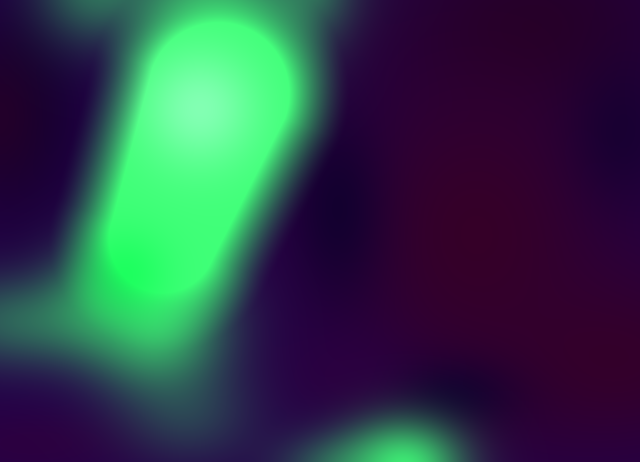
This background is drawn by a Shadertoy shader. Its source:

```glsl
// A glowing green egg-shaped blob over a dark violet and wine backdrop.
// The core is a tapered capsule with a soft rim; elliptical Gaussian glows
// extend it into arms, and similar glows tint the backdrop.

const vec3 VIOLET    = vec3(0.14, 0.00, 0.28);
const vec3 PLUM      = vec3(0.17, 0.00, 0.25);
const vec3 NAVY      = vec3(0.065, 0.00, 0.18);
const vec3 WINE      = vec3(0.21, 0.00, 0.15);
const vec3 DARK_WINE = vec3(0.14, 0.00, 0.16);
const vec3 GREEN     = vec3(0.25, 1.00, 0.47);
const vec3 VIVID     = vec3(0.10, 1.00, 0.36);
const vec3 MINT      = vec3(0.51, 1.00, 0.70);

// Elliptical Gaussian: 1 at the centre, fading over the given radii
float glow(vec2 p, vec2 centre, vec2 radii) {
    vec2 q = (p - centre) / radii;
    return exp(-dot(q, q));
}

// Distance to a capsule whose radius changes from ra to rb
float taperedCapsule(vec2 p, vec2 a, vec2 b, float ra, float rb) {
    vec2 pa = p - a, ba = b - a;
    float h = clamp(dot(pa, ba) / dot(ba, ba), 0.0, 1.0);
    return length(pa - ba * h) - mix(ra, rb, h);
}

// Full inside the shape, with a bright rim that fades to zero
float rimFalloff(float d, float width) {
    return pow(clamp(1.0 - d / width, 0.0, 1.0), 1.5);
}

// Adds two light amounts without exceeding one
float screenAdd(float a, float b) {
    return 1.0 - (1.0 - a) * (1.0 - b);
}

vec3 backdrop(vec2 p) {
    vec3 c = VIOLET;
    // Right side: wine clouds with navy hollows
    c = mix(c, DARK_WINE, glow(p, vec2(1.155, 0.946), vec2(0.325, 0.22)));
    c = mix(c, WINE, 0.95 * glow(p, vec2(1.03, 0.495), vec2(0.31, 0.36)));
    c = mix(c, WINE, 0.85 * glow(p, vec2(1.336, 0.224), vec2(0.32, 0.20)));
    c = mix(c, NAVY, 0.90 * glow(p, vec2(0.731, 0.549), vec2(0.10, 0.20)));
    c = mix(c, NAVY, 0.65 * glow(p, vec2(1.345, 0.711), vec2(0.11, 0.16)));
    c = mix(c, NAVY, 0.90 * glow(p, vec2(0.975, 0.143), vec2(0.144, 0.08)));
    c = mix(c, PLUM, 0.80 * glow(p, vec2(0.758, 0.188), vec2(0.126, 0.09)));
    // Left side: navy ring around a wine centre, plum corner below
    c = mix(c, NAVY, 0.90 * glow(p, vec2(0.04, 0.77), vec2(0.15, 0.25)));
    c = mix(c, DARK_WINE, 0.90 * glow(p, vec2(0.0, 0.747), vec2(0.10, 0.16)));
    c = mix(c, PLUM, glow(p, vec2(0.07, 0.04), vec2(0.22, 0.07)));
    return c;
}

float greenLight(vec2 p) {
    float core = taperedCapsule(p, vec2(0.473, 0.798), vec2(0.352, 0.482), 0.153, 0.116);
    float light = rimFalloff(core, 0.132);
    // Lower body, its tail and the arm to the left
    light = screenAdd(light, 0.70 * glow(p, vec2(0.343, 0.296), vec2(0.144)));
    light = screenAdd(light, 0.20 * glow(p, vec2(0.415, 0.097), vec2(0.145, 0.108)));
    light = screenAdd(light, 0.40 * glow(p, vec2(0.072, 0.305), vec2(0.235, 0.10)));
    light = screenAdd(light, 0.50 * glow(p, vec2(0.226, 0.368), vec2(0.108)));
    // Haze along the top edge
    light = screenAdd(light, 0.50 * glow(p, vec2(0.451, 1.018), vec2(0.217, 0.09)));
    light = screenAdd(light, 0.35 * glow(p, vec2(0.199, 1.027), vec2(0.117, 0.126)));
    light = screenAdd(light, 0.35 * glow(p, vec2(0.668, 1.036), vec2(0.094, 0.162)));
    // Mound rising from the bottom edge
    light = screenAdd(light, 0.90 * glow(p, vec2(0.875, -0.011), vec2(0.126, 0.099)));
    light = screenAdd(light, 0.35 * glow(p, vec2(0.74, -0.011), vec2(0.135, 0.072)));
    return light;
}

vec3 greenTint(vec2 p) {
    vec3 c = mix(GREEN, VIVID, 0.9 * glow(p, vec2(0.27, 0.404), vec2(0.10)));
    return mix(c, MINT, glow(p, vec2(0.433, 0.765), vec2(0.125)));
}

void mainImage(out vec4 fragColor, in vec2 fragCoord) {
    vec2 p = fragCoord / iResolution.y;
    vec3 color = mix(backdrop(p), greenTint(p), greenLight(p));
    fragColor = vec4(color, 1.0);
}
```
